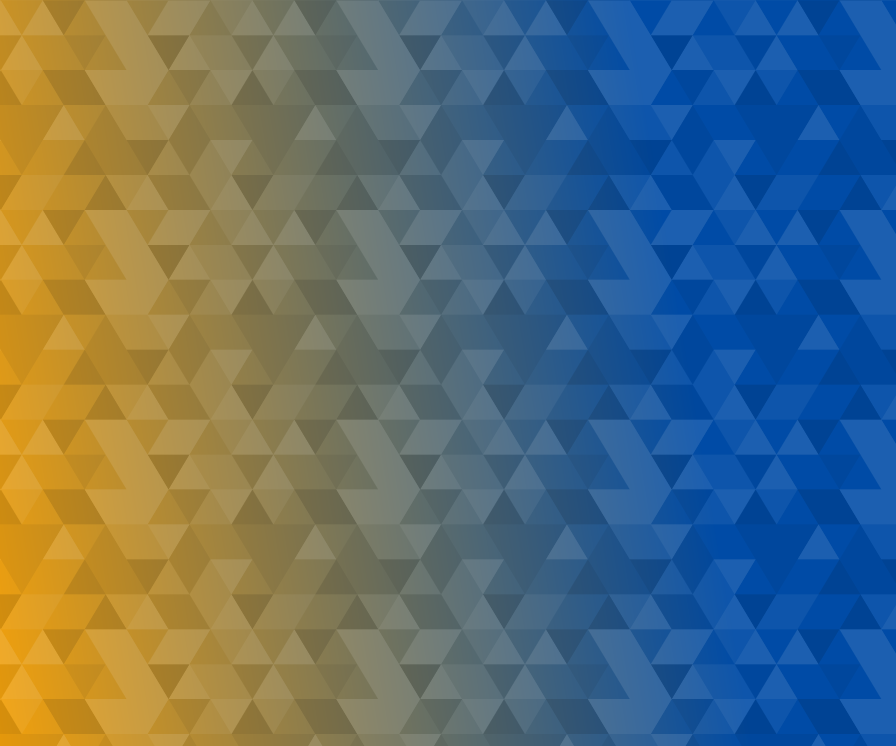
This background is drawn by a Shadertoy shader. Its source:

```glsl
// Slanted orange-to-blue gradient under a repeating mosaic of faint triangles.

const vec3 ORANGE = vec3(0.95, 0.63, 0.045);
const vec3 BLUE = vec3(0.0, 0.295, 0.65);
const float RAMP_LENGTH = 0.84;            // share of the width the ramp spans
const float RAMP_SLANT = 0.14;             // sideways drift from bottom to top
const vec2 TRIANGLE = vec2(0.0468, 0.039); // base and height, in canvas widths
const vec2 ANCHOR = vec2(0.4455, 0.4033);  // one lattice vertex, in canvas widths
const float TILE = 6.0;                    // triangles and rows per repeat
const float TONE_LEVELS = 5.0;
const float TONE_STRENGTH = 0.11;
const int SAMPLES = 3;                     // edge smoothing samples per axis

float hash(vec3 p) {
    p = fract(p * vec3(0.1031, 0.1030, 0.0973) + 0.17);
    p += dot(p, p.yzx + 33.33);
    return fract((p.x + p.y) * p.z);
}

// Tone of the triangle at p: -1 is darkest, +1 is lightest
float triangleTone(vec2 p) {
    vec2 lattice = (p - ANCHOR) / TRIANGLE;
    lattice.x -= 0.5 * lattice.y;
    vec2 cell = floor(lattice);
    vec2 local = lattice - cell;
    float pointsDown = step(1.0, local.x + local.y);

    // Undo the skew so that the tiles stack straight up
    cell.x += floor(0.5 * cell.y);
    float value = hash(vec3(mod(cell, TILE), pointsDown) + 1.0);
    return 2.0 * floor(value * TONE_LEVELS) / (TONE_LEVELS - 1.0) - 1.0;
}

// Lay translucent white or black over the base colour
vec3 applyTone(vec3 base, float tone) {
    return mix(base, vec3(step(0.0, tone)), abs(tone) * TONE_STRENGTH);
}

void mainImage(out vec4 fragColor, in vec2 fragCoord) {
    // Background gradient
    vec2 uv = fragCoord / iResolution.xy;
    float ramp = clamp((uv.x + RAMP_SLANT * uv.y) / RAMP_LENGTH, 0.0, 1.0);
    vec3 base = mix(ORANGE, BLUE, ramp);

    // Triangle mosaic, averaged over the pixel
    vec3 color = vec3(0.0);
    for (int j = 0; j < SAMPLES; j++) {
        for (int i = 0; i < SAMPLES; i++) {
            vec2 offset = (vec2(i, j) + 0.5) / float(SAMPLES) - 0.5;
            vec2 p = (fragCoord + offset) / iResolution.x;
            color += applyTone(base, triangleTone(p));
        }
    }
    fragColor = vec4(color / float(SAMPLES * SAMPLES), 1.0);
}
```
